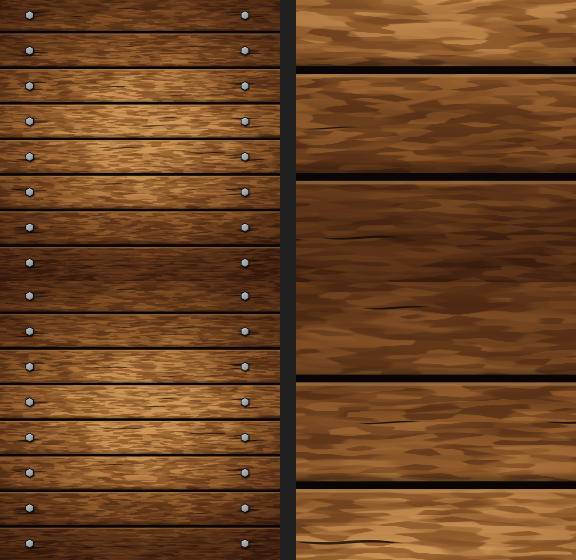
Left: the whole. Right: its middle third, enlarged.
Write a Shadertoy shader that draws this texture.

```glsl
// Weathered wooden planks with dark gaps, cracks and hexagonal steel bolts.

// Layout: canvas width is 1, height is 2, y runs downwards inside each panel.
const float PANEL_HEIGHT = 1.0026;
const float FIRST_GAP = 0.1146;
const float PLANK_PITCH = 0.1271;
const float LAST_GAP = 6.0;
const float GAP_HALF_WIDTH = 0.0046;
const float EDGE_WIDTH = 0.0042;
const float BOLT_TOP = 0.0547;
const float BOLT_PITCH = 0.1263;
const vec2 BOLT_COLUMNS = vec2(0.106, 0.875);
const float BOLT_RADIUS = 0.0122;
const float BOLT_RIM = 0.0028;

// Grain and light
const vec2 COARSE_GRAIN = vec2(11.0, 85.0);
const vec2 FINE_GRAIN = vec2(27.0, 190.0);
const float GRAIN_CONTRAST = 0.52;
const vec2 LIGHT_CENTRE = vec2(0.5, 0.47);
const vec2 LIGHT_FALLOFF = vec2(1.25, 1.75);

// Colours
const vec3 WOOD_SHADOW = vec3(0.20, 0.09, 0.045);
const vec3 WOOD_DARK = vec3(0.36, 0.20, 0.09);
const vec3 WOOD_MID = vec3(0.56, 0.35, 0.165);
const vec3 WOOD_LIGHT = vec3(0.80, 0.59, 0.34);
const vec3 GAP_COLOR = vec3(0.045, 0.025, 0.015);
const vec3 STEEL_DARK = vec3(0.47, 0.50, 0.52);
const vec3 STEEL_LIGHT = vec3(0.78, 0.82, 0.84);

float hash(vec2 p) {
    return fract(sin(dot(p, vec2(127.1, 311.7))) * 43758.5);
}

// Smoothed cellular noise: each cell carries a random tone
float cellTone(vec2 p) {
    vec2 cell = floor(p);
    float tone = 0.0, total = 0.0;
    for (int j = -1; j <= 1; j++)
    for (int i = -1; i <= 1; i++) {
        vec2 id = cell + vec2(i, j);
        vec2 seed = id + vec2(hash(id), hash(id + 37.2));
        vec2 d = p - seed;
        float weight = exp(-11.0 * dot(d, d)) + 1e-5;
        tone += weight * hash(id + 71.9);
        total += weight;
    }
    return tone / total;
}

float woodGrain(vec2 p, float plank) {
    p.y += 0.0025 * sin(p.x * 9.0 + plank * 2.4) + 0.001 * sin(p.x * 31.0 + p.y * 60.0);
    p += plank * vec2(3.17, 1.73);
    float coarse = smoothstep(0.2, 0.8, cellTone(p * COARSE_GRAIN));
    float fine = smoothstep(0.25, 0.75, cellTone(p * FINE_GRAIN));
    float bands = 0.5 + 0.25 * sin(p.y * 210.0 + sin(p.x * 5.0)) + 0.25 * sin(p.y * 137.0);
    return 0.35 * coarse + 0.5 * fine + 0.15 * bands;
}

vec3 woodRamp(float tone) {
    vec3 color = mix(WOOD_SHADOW, WOOD_DARK, smoothstep(0.0, 0.35, tone));
    color = mix(color, WOOD_MID, smoothstep(0.3, 0.66, tone));
    return mix(color, WOOD_LIGHT, smoothstep(0.6, 1.02, tone));
}

// Coverage of a thin tapered slit around the origin
float slit(vec2 q, float halfLength, float thickness, float pixel) {
    float u = q.x / halfLength;
    q.y += 0.0012 * sin(q.x * 60.0);
    float halfHeight = thickness * (1.0 - u * u);
    return step(abs(u), 1.0) * clamp((halfHeight - abs(q.y)) / pixel + 0.5, 0.0, 1.0)
        * smoothstep(1.0, 0.6, abs(u));
}

float hexagon(vec2 q, float apothem) {
    q = abs(q);
    return max(q.x, 0.5 * q.x + 0.866 * q.y) - apothem;
}

void mainImage(out vec4 fragColor, in vec2 fragCoord) {
    float pixel = 2.0 / iResolution.y;
    vec2 p = fragCoord / iResolution.xy * vec2(1.0, 2.0);
    p.y = mod(2.0 - p.y, PANEL_HEIGHT);
    float plank = floor((p.y - FIRST_GAP) / PLANK_PITCH) + 1.0;
    float boltY = BOLT_TOP + plank * BOLT_PITCH;

    // Wood under a soft pool of light
    vec2 fromLight = (p - LIGHT_CENTRE) * LIGHT_FALLOFF;
    float light = exp(-1.6 * dot(fromLight, fromLight));
    float grain = (woodGrain(p, plank) - 0.5) * GRAIN_CONTRAST * mix(0.4, 1.0, light);
    float plankTone = 0.06 * (hash(vec2(plank, 5.0)) - 0.5);
    vec3 color = woodRamp(0.86 * light + grain + plankTone);

    // Cracks: two along each plank, three around each bolt
    float cracks = 0.0;
    for (int i = 0; i < 8; i++) {
        vec2 id = vec2(plank + 3.0, float(i) + 11.0);
        float a = hash(id), b = hash(id + 17.3), c = hash(id + 41.7);
        bool nearBolt = i >= 2;
        float column = i < 5 ? BOLT_COLUMNS.x : BOLT_COLUMNS.y;
        vec2 centre = nearBolt ? vec2(column + 0.07 * (a - 0.5), boltY + 0.032 * (b - 0.4))
                               : vec2(mix(0.2, 0.75, a), boltY + 0.07 * (b - 0.5));
        float halfLength = nearBolt ? mix(0.025, 0.06, c) : mix(0.04, 0.15, c * c);
        cracks = max(cracks, slit(p - centre, halfLength, mix(0.0008, 0.0022, c), pixel));
    }
    color = mix(color, GAP_COLOR, 0.8 * cracks);

    // Gaps with a shaded lower edge above and a lit edge beneath
    float gapIndex = clamp(round((p.y - FIRST_GAP) / PLANK_PITCH), 0.0, LAST_GAP);
    float gap = p.y - FIRST_GAP - gapIndex * PLANK_PITCH;
    color *= 1.0 - 0.3 * smoothstep(-0.018, -GAP_HALF_WIDTH, gap) * step(gap, 0.0);
    float litEdge = smoothstep(pixel, -pixel, abs(gap - GAP_HALF_WIDTH - 0.5 * EDGE_WIDTH) - 0.5 * EDGE_WIDTH);
    color = mix(color, WOOD_LIGHT * mix(0.5, 1.0, light), 0.75 * litEdge);
    color = mix(color, GAP_COLOR, smoothstep(0.5, -0.5, (abs(gap) - GAP_HALF_WIDTH) / pixel));

    // Bolt: cast shadow, dark rim, bevelled steel face
    float column = p.x < 0.5 ? BOLT_COLUMNS.x : BOLT_COLUMNS.y;
    vec2 q = p - vec2(column, boltY);
    float bolt = hexagon(q, BOLT_RADIUS);
    float shadow = hexagon(q - vec2(0.002, 0.004), BOLT_RADIUS);
    color = mix(color, GAP_COLOR, 0.75 * smoothstep(0.007, -0.002, shadow));
    color = mix(color, GAP_COLOR, smoothstep(0.5, -0.5, (bolt - BOLT_RIM) / pixel));
    float facing = dot(q, vec2(-0.6, -0.8)) / BOLT_RADIUS;
    float bevel = smoothstep(-0.004, -0.001, bolt);
    vec3 steel = mix(STEEL_DARK, STEEL_LIGHT, clamp(0.5 + facing * mix(0.2, 0.6, bevel), 0.0, 1.0));
    color = mix(color, steel, smoothstep(0.5, -0.5, bolt / pixel));

    fragColor = vec4(color, 1.0);
}
```
